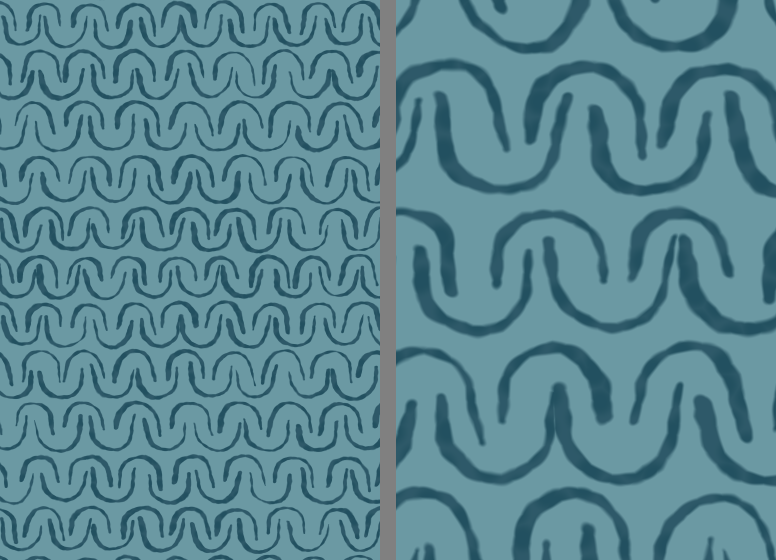
Left: the whole. Right: its middle third, enlarged.
This pattern is drawn by a WebGL 2 fragment shader. Its source:

```glsl
#version 300 es
precision highp float;
// Rows of hand-inked arches interlocked with upturned cups, two tones of teal.
// Each row has its own pitch and height; every stroke is a bent-line distance
// with hashed size, leg length and weight, roughened by sines and cells.

uniform vec2 u_resolution;
out vec4 outColor;

const float TAU = 6.2831853;
const float ROWS_DOWN = 11.2;     // rows over the canvas height
const float ROW_CYCLE = 6.0;      // rows before the design repeats
const vec3 GROUND = vec3(0.42, 0.60, 0.64);
const vec3 INK_DARK = vec3(0.135, 0.315, 0.375);
const vec3 INK_LIGHT = vec3(0.18, 0.35, 0.41);

float hash(vec2 p) {
  return fract(sin(dot(p, vec2(127.1, 311.7))) * 43758.5);
}

vec2 hash2(vec2 p) {
  return vec2(hash(p), hash(p + 37.3));
}

// Distance to the nearest scattered cell centre
float cellular(vec2 p) {
  vec2 cell = floor(p);
  float nearest = 2.0;
  for (int j = -1; j <= 1; j++) {
    for (int i = -1; i <= 1; i++) {
      vec2 c = cell + vec2(i, j);
      nearest = min(nearest, length(c + hash2(c) - p));
    }
  }
  return nearest;
}

// Slow wander of the hand
vec2 wander(vec2 p) {
  return 0.015 * vec2(sin(p.y * 7.0 + 2.0 * sin(p.x * 4.3)),
                      sin(p.x * 6.0 + 2.0 * sin(p.y * 5.1)));
}

// Signed distance to a brushed arch: half circle on two splayed legs.
// heavy is -1 or 1, the side that carries more ink.
float brushedArch(vec2 p, float radius, vec2 legs, float weight, float heavy) {
  float leg = p.x < 0.0 ? legs.x : legs.y;
  vec2 q = vec2(abs(p.x) + 0.16 * min(p.y, 0.0), p.y);
  float d = q.y > 0.0 ? abs(length(q) - radius)
                      : length(vec2(q.x - radius, min(q.y + leg, 0.0)));
  float load = smoothstep(0.0, 1.0, heavy * p.x / radius);
  float taper = mix(1.0, 0.75, smoothstep(0.3 * leg, leg, -p.y));
  return d - weight * mix(0.8, 1.4, load) * taper;
}

// Hashed arch whose crown lies near the given height
float variedArch(vec2 p, float radius, float crown, vec2 seed) {
  vec2 a = hash2(seed);
  vec2 b = hash2(seed + 11.7);
  float r = radius * mix(0.91, 1.07, a.x);
  float top = crown - 0.06 * a.y;
  vec2 legs = mix(vec2(0.10), vec2(0.29), hash2(seed + 5.1));
  float heavy = b.x < 0.75 ? -1.0 : 1.0;
  float weight = mix(0.032, 0.046, b.y);
  return brushedArch(p - vec2(0.0, top - r), r, legs, weight, heavy);
}

// Upper edge of a row; uneven spacing makes some rows taller
float rowTop(float row) {
  return row + 0.04 + 0.06 * cos(TAU * (row - 4.0) / ROW_CYCLE);
}

// Nearest stroke in one row; the cups are arches turned over half a step along
float rowDistance(vec2 p, float row) {
  float id = mod(row, ROW_CYCLE);
  float pitch = 0.975 + 0.065 * cos(TAU * (id - 2.5) / ROW_CYCLE);
  float phase = 0.77 + 0.09 * cos(TAU * id / 4.0);
  float top = rowTop(row);
  float halfHeight = 0.5 * (rowTop(row + 1.0) - top);
  float y = top + halfHeight - p.y;
  float crown = halfHeight - 0.035;
  float along = (p.x - phase) / pitch;
  float column = floor(along + 0.5);
  float d = 1.0;
  for (int i = -1; i <= 1; i++) {
    float k = column + float(i);
    vec2 seed = vec2(k, id);
    vec2 shift = 0.12 * (hash2(seed + 21.3) - 0.5);
    float archX = (along - k - shift.x) * pitch;
    float cupX = (along - k - 0.5 - shift.y) * pitch;
    d = min(d, variedArch(vec2(archX, y), 0.365 * pitch, crown, seed));
    d = min(d, variedArch(vec2(cupX, -y), 0.39 * pitch, crown, seed + 53.9));
  }
  return d;
}

void main() {
  // Row units, measured downward from the top edge
  float unit = ROWS_DOWN / u_resolution.y;
  vec2 p = vec2(gl_FragCoord.x, u_resolution.y - gl_FragCoord.y) * unit;
  vec2 drawn = p + wander(p);

  float d = 1.0;
  for (int i = -1; i <= 1; i++) {
    d = min(d, rowDistance(drawn, floor(p.y) + float(i)));
  }

  // Ragged brush edge, and uneven ink from one patch to the next
  d += 0.026 * (cellular(p * 7.0) - 0.43);
  d += 0.005 * sin(p.x * 1.3 + 2.0 * sin(p.y * 0.9));
  float soft = max(0.8 * unit, 0.016);
  float coverage = 1.0 - smoothstep(-soft, soft, d);
  float mottle = smoothstep(0.2, 0.6, cellular(p * 5.0 + 9.0));
  vec3 ink = mix(INK_DARK, INK_LIGHT, mottle);
  outColor = vec4(mix(GROUND, ink, coverage), 1.0);
}
```
